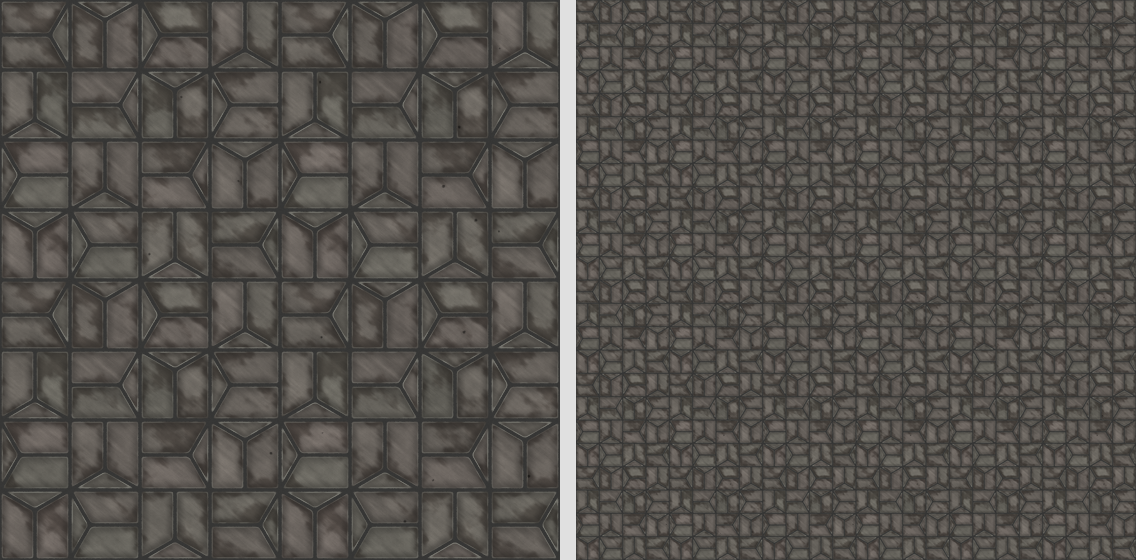
Left: one tile. Right: repeated 3 by 3.
Write a WebGL 2 fragment shader that draws this texture.

```glsl
#version 300 es
precision highp float;
// Tiling grid of dark stone pavers, each square split by a turning Y joint
uniform vec2 u_resolution;
out vec4 fragColor;

float hash(vec2 p) {
  return fract(sin(dot(p, vec2(127.1, 311.7))) * 43758.5453);
}

float noise(vec2 p) {
  vec2 i = floor(p), f = fract(p);
  f = f * f * (3.0 - 2.0 * f);
  return mix(mix(hash(i), hash(i + vec2(1, 0)), f.x),
             mix(hash(i + vec2(0, 1)), hash(i + vec2(1, 1)), f.x), f.y);
}

float fbm(vec2 p) {
  float sum = 0.0, amp = 0.53;
  for (int i = 0; i < 4; i++) {
    sum += amp * noise(p);
    p = p * 2.03 + 17.3;
    amp *= 0.5;
  }
  return sum;
}

// Minimum with a soft corner, rounds the pavers
float softMin(float a, float b) {
  float h = max(0.04 - abs(a - b), 0.0);
  return min(a, b) - h * h / 0.16;
}

void main() {
  vec2 grid = gl_FragCoord.xy / u_resolution * 8.0;
  float pixel = 8.0 / u_resolution.x;
  vec2 cell = mod(floor(grid), 8.0);
  vec2 uv = fract(grid);

  // Quarter turn of each square, advancing along the diagonals
  float turn = mod(cell.x + cell.y + 1.0, 4.0) * 1.5707963;
  vec2 p = uv - 0.5;
  p = vec2(cos(turn) * p.x + sin(turn) * p.y, cos(turn) * p.y - sin(turn) * p.x);

  // Distance to the joints: one triangle and two mirrored quads
  float side = abs(p.y);
  float arm = (p.x - 0.2113) * 0.866 - side * 0.5;
  float farArm = arm + side;
  bool isTriangle = arm > 0.0;
  float edge = isTriangle
    ? softMin(softMin(arm, farArm), 0.5 - p.x)
    : softMin(softMin(-arm, p.x + 0.5), softMin(side, 0.5 - side));
  float d = edge - 0.023;

  // Seeds: stains recur every four squares, small wear is unique
  float part = isTriangle ? 0.0 : (p.y > 0.0 ? 1.0 : 2.0);
  vec2 block = mod(cell, 4.0);
  float seed = hash(block + part * 7.3 + 1.7);
  float ownSeed = hash(cell + part * 5.1 + 31.0);
  vec2 offset = vec2(seed * 61.0, seed * 37.0 + part * 9.0);
  vec2 ownOffset = vec2(ownSeed * 43.0, ownSeed * 71.0);

  // Brushed coordinates run down to the right
  vec2 brush = vec2(dot(uv, vec2(0.77, -0.64)), dot(uv, vec2(0.64, 0.77)));
  float streak = fbm(brush * vec2(2.5, 17.0) + offset);
  float cloud = fbm(uv * 3.0 + offset);
  float grain = noise(uv * 55.0 + ownOffset);

  // Paver colour with a slight warm or green cast
  vec3 color = mix(vec3(0.425, 0.397, 0.377), vec3(0.408, 0.402, 0.372), seed);
  color *= 0.96 + 0.08 * ownSeed;
  color *= 1.0 + 0.26 * (streak - 0.5) + 0.28 * (cloud - 0.5) + 0.04 * (grain - 0.5);

  // Ragged brown stains, heavier toward the joints
  float smear = fbm(brush * vec2(3.0, 7.0) + offset + 23.0);
  float stain = 0.65 * fbm(uv * 2.3 + offset + 11.0) + 0.35 * smear;
  stain += 0.1 * (1.0 - smoothstep(0.0, 0.15, d)) + 0.07 * (ownSeed - 0.5);
  color *= mix(vec3(1.0), vec3(0.73, 0.71, 0.70), smoothstep(0.52, 0.68, stain));

  // Grime shading at the borders
  float rim = 1.0 - smoothstep(0.0, 0.15, d);
  color *= 1.0 - rim * (0.14 + 0.22 * cloud);

  // Rare pits
  vec2 pit = 0.12 + 0.76 * vec2(hash(cell + 3.3), hash(cell + 8.9));
  float pitSize = 0.009 + 0.012 * hash(cell + 5.7);
  float pitDist = length(uv - pit) + 0.012 * (noise(uv * 40.0) - 0.5);
  float hasPit = step(0.75, hash(cell + 14.2));
  color *= 1.0 - 0.5 * hasPit * (1.0 - smoothstep(pitSize - pixel, pitSize + pixel, pitDist));

  // Thin chipped highlight along the paver outline
  float chips = smoothstep(0.25, 0.75, noise(uv * 10.0 + ownOffset));
  float glint = 1.0 - smoothstep(0.004, 0.007 + pixel * 0.7, abs(d - 0.005));
  float glintAmount = (isTriangle ? 0.75 : 0.42) * (0.3 + 0.7 * chips);
  color = mix(color, vec3(0.51, 0.51, 0.48), glint * glintAmount);

  // Dark grout
  vec3 grout = vec3(0.212, 0.212, 0.208) * (0.97 + 0.06 * grain);
  float cover = smoothstep(-0.5 * pixel, 0.5 * pixel, d + 0.003 * (grain - 0.5));
  fragColor = vec4(mix(grout, color, cover), 1.0);
}
```
